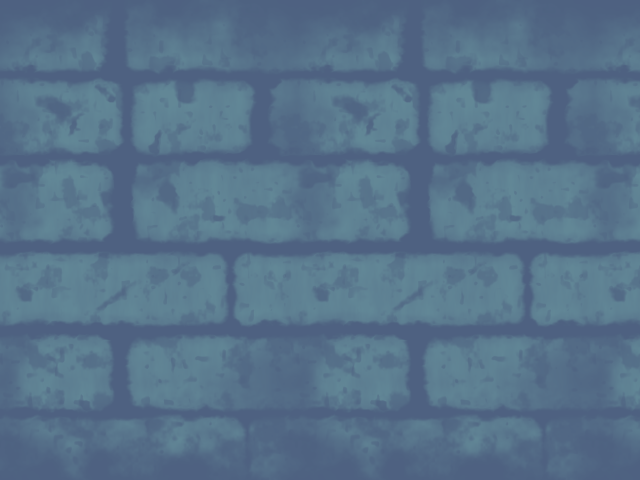
This texture is drawn by a Shadertoy shader. Its source:

```glsl
const vec3 MORTAR = vec3(0.305, 0.382, 0.505);
const vec3 BRICK = vec3(0.383, 0.530, 0.590);

// Bed joints: height from the top, half thickness
const vec2 BEDS[5] = vec2[5](vec2(0.256, 0.013), vec2(0.531, 0.012),
    vec2(0.834, 0.018), vec2(1.115, 0.018), vec2(1.393, 0.010));

// Upright joints: row, position, half thickness
const vec3 JOINTS[7] = vec3[7](vec3(0, 0.396, 0.025), vec3(1, 0.430, 0.015),
    vec3(1, 0.882, 0.026), vec3(2, 0.413, 0.034), vec3(3, 0.778, 0.009),
    vec3(4, 0.404, 0.022), vec3(5, 0.830, 0.001));

// Chips and stains: centre, radii
const vec4 CHIPS[11] = vec4[11](vec4(0.19, 0.375, 0.055, 0.045),
    vec4(0.25, 0.42, 0.017, 0.04), vec4(0.34, 0.33, 0.03, 0.02),
    vec4(0.62, 0.31, 0.045, 0.03), vec4(0.575, 0.645, 0.028, 0.065),
    vec4(0.73, 0.755, 0.025, 0.025), vec4(0.087, 1.015, 0.028, 0.03),
    vec4(0.545, 0.48, 0.016, 0.025), vec4(0.06, 0.585, 0.09, 0.035),
    vec4(0.35, 0.68, 0.03, 0.035), vec4(0.28, 1.35, 0.035, 0.013));
const vec4 STAINS[7] = vec4[7](vec4(0.99, 0.42, 0.14, 0.14),
    vec4(0.04, 0.68, 0.09, 0.18), vec4(0.92, 1.26, 0.20, 0.15),
    vec4(0.00, 1.50, 0.15, 0.18), vec4(0.92, 0.13, 0.18, 0.18),
    vec4(0.02, 1.25, 0.09, 0.15), vec4(0.49, 0.59, 0.10, 0.05));

float hash(vec2 p) {
    return fract(sin(dot(p, vec2(127.1, 311.7))) * 43758.5453);
}

// Value noise that wraps in x after the given number of cells
float noise(vec2 p, float period) {
    vec2 i = floor(p), f = fract(p);
    f = f * f * (3.0 - 2.0 * f);
    float x0 = mod(i.x, period), x1 = mod(i.x + 1.0, period);
    return mix(mix(hash(vec2(x0, i.y)), hash(vec2(x1, i.y)), f.x),
               mix(hash(vec2(x0, i.y + 1.0)), hash(vec2(x1, i.y + 1.0)), f.x), f.y);
}

float fbm(vec2 p, vec2 cells) {
    float sum = 0.0, amp = 0.533;
    for (int i = 0; i < 4; i++) {
        sum += amp * noise(p * cells, cells.x);
        cells *= 2.0;
        amp *= 0.5;
    }
    return sum;
}

// Shortest offset between two positions on the repeating x axis
float wrapX(float dx) {
    return fract(dx + 0.5) - 0.5;
}

float ellipse(vec2 p, vec4 e) {
    return length(vec2(wrapX(p.x - e.x), p.y - e.y) / e.zw);
}

// Distance into the brick from its rounded outline
float brickDepth(vec2 p, out float row) {
    float bed = 1.0, joint = 1.0;
    row = 0.0;
    for (int i = 0; i < 5; i++) {
        row += step(BEDS[i].x, p.y);
        bed = min(bed, abs(p.y - BEDS[i].x) - BEDS[i].y);
    }
    for (int i = 0; i < 7; i++) {
        if (JOINTS[i].x == row)
            joint = min(joint, abs(wrapX(p.x - JOINTS[i].y)) - JOINTS[i].z);
    }
    return 0.05 - length(max(0.05 - vec2(joint, bed), 0.0));
}

void mainImage(out vec4 fragColor, in vec2 fragCoord) {
    // One unit is the width of a repeat; y runs down from the top
    vec2 p = vec2(fragCoord.x, iResolution.y - fragCoord.y) / (0.618 * iResolution.y);
    vec2 wobble = vec2(fbm(p, vec2(12)), fbm(p + vec2(0, 7), vec2(12))) - 0.5;

    // Ragged outline, crumbling where the wear is high
    float row;
    float depth = brickDepth(p + 0.02 * wobble, row);
    float wear = fbm(p + vec2(0, 3), vec2(14, 18));
    depth += 0.04 * (wear - 0.5) - 0.12 * max(wear - 0.56, 0.0);
    float tone = 0.72 * smoothstep(-0.007, 0.013, depth) + 0.28 * smoothstep(0.0, 0.045, depth);

    // Mottled face with faint upright streaks, grimier in the outer rows
    float grime = row > 3.5 ? 1.0 : 0.0;
    grime = row > 4.5 ? 1.6 : grime;
    tone *= 0.9 + 0.4 * (fbm(p, vec2(7)) - 0.5) + 0.3 * (fbm(p, vec2(36, 10)) - 0.5);
    float mottle = fbm(p + vec2(0, 11), vec2(17, 14));
    tone *= 1.0 - (0.45 + 0.1 * grime) * smoothstep(0.56 - 0.06 * grime, 0.70, mottle);

    // Small pits, bent so they look irregular
    float pits = noise((p + 0.03 * wobble) * vec2(48, 42), 48.0);
    tone *= 1.0 - (0.35 + 0.1 * grime) * smoothstep(0.78 - 0.05 * grime, 0.95, pits);

    // Chips and soft stains
    vec2 rough = p + 0.12 * wobble;
    for (int i = 0; i < 11; i++)
        tone *= 1.0 - 0.75 * (1.0 - smoothstep(0.5, 1.15, ellipse(rough, CHIPS[i])));
    for (int i = 0; i < 7; i++)
        tone *= 1.0 - 0.6 * (1.0 - smoothstep(0.2, 1.3, ellipse(rough, STAINS[i])));

    // Broken, curved crack across the long brick
    float along = (fract(p.x) - 0.27) / 0.41;
    float curve = 1.08 - 0.215 * pow(clamp(along, 0.0, 1.0), 0.75);
    float crack = 1.0 - smoothstep(0.002, 0.017, abs(p.y + 0.07 * wobble.y - curve));
    crack *= smoothstep(0.0, 0.08, along) * smoothstep(1.0, 0.9, along);
    tone *= 1.0 - crack * smoothstep(0.25, 0.6, fbm(p, vec2(20))) * 0.7;

    // Fade into the mortar at top and bottom
    float fade = smoothstep(-0.03, 0.27, p.y + 0.2 * wobble.y);
    fade *= 1.0 - smoothstep(1.34, 1.63, p.y + 0.3 * wobble.x);
    fragColor = vec4(mix(MORTAR, BRICK, clamp(tone * fade, 0.0, 1.0)), 1.0);
}
```
